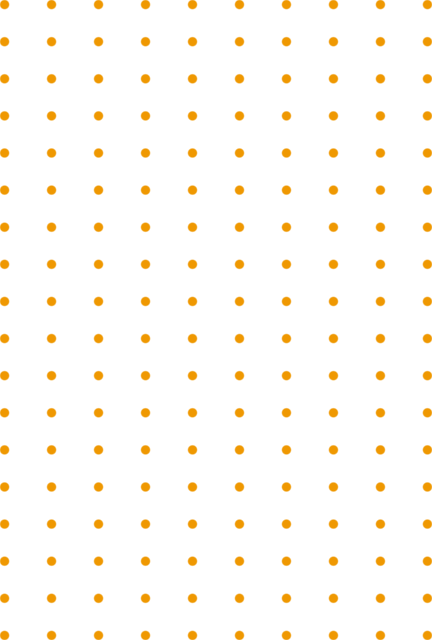
Write a WebGL 1 fragment shader that draws this pattern.

```glsl
precision highp float;
// A sparse grid of small orange dots on plain white.
// The outer dots touch the canvas border; each pixel measures its distance
// to the nearest grid point. Lengths are in canvas heights.

uniform vec2 u_resolution;

#define GRID_COUNT vec2(10.0, 18.0)
#define DOT_RADIUS 0.00715
#define GRID_INSET 0.00715
#define EDGE_SOFTNESS 0.0015
#define DOT_COLOR vec3(0.937, 0.596, 0.004)
#define PAPER_COLOR vec3(1.0)

// Signed distance to the nearest dot of a grid spanning the canvas.
float dotGridDistance(vec2 p, vec2 canvas) {
  vec2 spacing = (canvas - 2.0 * GRID_INSET) / (GRID_COUNT - 1.0);
  vec2 cell = floor((p - GRID_INSET) / spacing + 0.5);
  cell = clamp(cell, vec2(0.0), GRID_COUNT - 1.0);
  vec2 center = GRID_INSET + cell * spacing;
  return length(p - center) - DOT_RADIUS;
}

void main() {
  vec2 p = gl_FragCoord.xy / u_resolution.y;
  vec2 canvas = vec2(u_resolution.x / u_resolution.y, 1.0);

  // Soft rim, never thinner than the pixel grid can resolve
  float soft = max(EDGE_SOFTNESS, 0.7 / u_resolution.y);
  float coverage = 1.0 - smoothstep(-soft, soft, dotGridDistance(p, canvas));

  gl_FragColor = vec4(mix(PAPER_COLOR, DOT_COLOR, coverage), 1.0);
}
```
